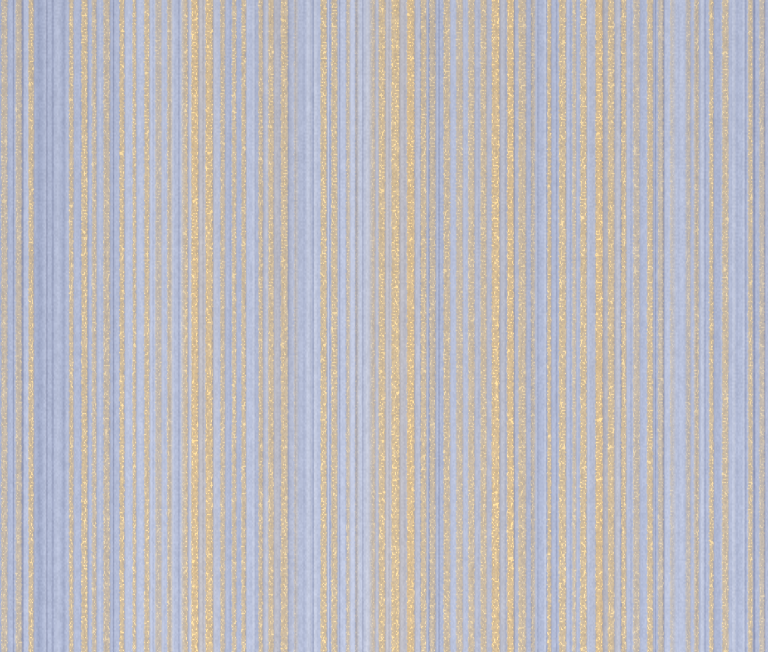
Write a Shadertoy shader that draws this texture.

```glsl
// Irregular vertical pinstripes: grainy gold threads over grooved lavender blue.

float hash(vec2 p) {
    return fract(sin(dot(p, vec2(127.1, 311.7))) * 43758.5453);
}

float noise(vec2 p) {
    vec2 i = floor(p), f = fract(p);
    f = f * f * (3.0 - 2.0 * f);
    return mix(mix(hash(i), hash(i + vec2(1, 0)), f.x),
               mix(hash(i + vec2(0, 1)), hash(i + vec2(1, 1)), f.x), f.y);
}

// Soft bump around a centre, for bands of richer or sparser stripes
float bump(float x, float centre, float width) {
    float d = (x - centre) / width;
    return exp(-d * d);
}

// Jittered stripes in a row of cells: x = coverage, y = random value of the stripe
vec2 stripes(float x, float count, float seed, float thin, float thick, float ragged) {
    float s = x * count, soft = 0.7 * count / iResolution.x + 0.03;
    vec2 best = vec2(0);
    for (float k = -1.0; k <= 1.0; k++) {
        float id = floor(s) + k;
        float centre = id + 0.5 + 0.4 * (hash(vec2(id, seed)) - 0.5);
        float halfWidth = mix(thin, thick, hash(vec2(id, seed + 3.0))) + ragged;
        float cover = 1.0 - smoothstep(halfWidth - soft, halfWidth + soft, abs(s - centre));
        if (cover > best.x) best = vec2(cover, hash(vec2(id, seed + 7.0)));
    }
    return best;
}

void mainImage(out vec4 fragColor, in vec2 fragCoord) {
    vec2 uv = fragCoord / iResolution.x;
    float x = uv.x;

    // Paper grain, fine and slightly stretched along the stripes
    float grain = noise(uv * vec2(520.0, 400.0));
    float glint = noise(uv * vec2(610.0, 480.0) + 31.0);

    // Blue ground with broad and narrow tonal bands
    float tone = 0.3 + 0.35 * noise(vec2(x * 62.0, 2.5)) + 0.35 * noise(vec2(x * 170.0, 8.5));
    tone += 0.3 * bump(x, 0.465, 0.04) + 0.15 * bump(x, 0.18, 0.06) - 0.2 * bump(x, 0.06, 0.03);
    vec3 color = mix(vec3(0.58, 0.62, 0.74), vec3(0.77, 0.80, 0.89), clamp(tone, 0.0, 1.0));

    // Pale ridges and dark grooves
    vec2 ridge = stripes(x, 74.0, 11.0, 0.06, 0.17, 0.0);
    color = mix(color, vec3(0.81, 0.83, 0.89), 0.6 * ridge.x * ridge.y);
    vec2 groove = stripes(x, 92.0, 23.0, 0.05, 0.14, 0.0);
    color = mix(color, vec3(0.49, 0.52, 0.65), 0.65 * groove.x * groove.y);

    // Richness of the gold: strong bands, and gaps left blue
    float rich = bump(x, 0.262, 0.016) + 0.7 * bump(x, 0.36, 0.018) + bump(x, 0.515, 0.03)
               + 0.6 * bump(x, 0.65, 0.03) + 0.9 * bump(x, 0.79, 0.018);
    float gap = bump(x, 0.066, 0.014) + bump(x, 0.23, 0.009) + bump(x, 0.397, 0.014)
              + bump(x, 0.475, 0.011) + 0.8 * bump(x, 0.885, 0.011) + 0.8 * bump(x, 0.96, 0.009);

    // Beige tint between the threads in the rich bands
    vec3 beige = mix(vec3(0.80, 0.75, 0.70), vec3(0.70, 0.66, 0.63), smoothstep(0.5, 0.68, x));
    color = mix(color, beige, 0.5 * min(rich, 1.0));

    // Gold threads with ragged edges, shaded border and sparkling flecks
    float ragged = 0.10 * (grain - 0.5) + 0.05 * rich;
    vec2 thread = stripes(x, 61.0, 41.0, 0.13, 0.29, ragged);
    vec2 border = stripes(x - 0.0013, 61.0, 41.0, 0.13, 0.29, ragged);
    float strength = clamp(0.5 + 0.45 * thread.y + 0.4 * rich - gap, 0.0, 1.0);
    float shade = clamp(0.5 + 0.45 * border.y + 0.4 * rich - gap, 0.0, 1.0);
    color = mix(color, vec3(0.60, 0.56, 0.56), 0.5 * border.x * shade);
    vec3 gold = mix(vec3(0.77, 0.70, 0.60), vec3(0.90, 0.80, 0.62), glint);
    gold = mix(gold, vec3(0.88, 0.71, 0.49), 0.35 * rich * thread.y);
    gold += vec3(0.12, 0.10, 0.03) * smoothstep(0.65, 0.9, glint);
    color = mix(color, gold, thread.x * strength);

    // Grain over everything, with a faint vertical falloff of light
    color += 0.05 * (grain - 0.5) + 0.03 * (noise(uv * vec2(260.0, 90.0)) - 0.5);
    color *= 1.02 - 0.03 * fragCoord.y / iResolution.y;

    fragColor = vec4(clamp(color, 0.0, 1.0), 1.0);
}
```
